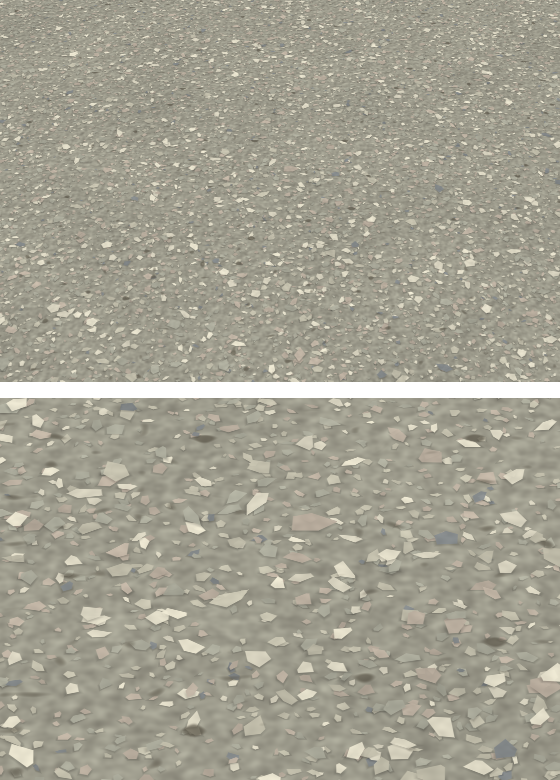
Top, the full canvas; bottom, a detail of the centre.
Reproduce this texture procedurally as a Shadertoy shader.

```glsl
// Sunlit worn asphalt seen at a slant: angular stone chips set in grey binder.
// The canvas is projected onto a ground plane, then gradient noise gives the
// rough binder and jittered cells of cut polygons give the chips, fine to coarse.

const float TAU = 6.2831853;
const float HORIZON = 2.4;       // in canvas heights
const float FORESHORTEN = 3.0;
const float CHIP_DENSITY = 84.0;

const vec3 BINDER_DARK = vec3(0.53, 0.52, 0.47);
const vec3 BINDER_LIGHT = vec3(0.69, 0.685, 0.62);
const vec3 STONE_GREY = vec3(0.67, 0.67, 0.61);
const vec3 STONE_PINK = vec3(0.74, 0.69, 0.63);
const vec3 STONE_SAND = vec3(0.77, 0.755, 0.68);
const vec3 STONE_CREAM = vec3(0.89, 0.87, 0.79);
const vec3 STONE_BLUE = vec3(0.50, 0.52, 0.53);
const vec3 PIT = vec3(0.36, 0.34, 0.29);

float hash(vec2 p) {
    vec3 q = fract(p.xyx * 0.1031);
    q += dot(q, q.yzx + 33.33);
    return fract((q.x + q.y) * q.z);
}

vec2 direction(float angle) {
    return vec2(cos(angle), sin(angle));
}

float cornerSlope(vec2 cell, vec2 offset) {
    return dot(direction(TAU * hash(cell)), offset);
}

float gradientNoise(vec2 p) {
    vec2 i = floor(p), f = p - i;
    vec2 u = f * f * f * (f * (f * 6.0 - 15.0) + 10.0);
    vec2 e = vec2(1.0, 0.0);
    float low = mix(cornerSlope(i, f), cornerSlope(i + e, f - e), u.x);
    float high = mix(cornerSlope(i + e.yx, f - e.yx), cornerSlope(i + e.xx, f - e.xx), u.x);
    return mix(low, high, u.y);
}

// Signed distance to an irregular five-sided stone.
float chipDistance(vec2 p, float radius, float seed) {
    vec2 axis = direction(TAU * hash(vec2(seed * 91.0, 7.0)));
    float slimness = mix(1.0, 2.1, hash(vec2(seed * 57.0, 3.0)));
    p = vec2(dot(p, axis), dot(p, vec2(-axis.y, axis.x)) * slimness);
    float d = -radius;
    for (int i = 0; i < 5; i++) {
        float k = float(i);
        float angle = TAU * (k + 0.6 * hash(vec2(seed * 83.0, k))) / 5.0;
        float reach = radius * mix(0.6, 1.1, hash(vec2(k + 9.0, seed * 71.0)));
        d = max(d, dot(p, direction(angle)) - reach);
    }
    return d / sqrt(slimness);
}

vec3 stoneColor(float pick, float creamShare) {
    if (pick < creamShare) return STONE_CREAM;
    float rest = (pick - creamShare) / (1.0 - creamShare);
    if (rest < 0.05) return STONE_BLUE;
    if (rest < 0.38) return STONE_PINK;
    return rest < 0.70 ? STONE_SAND : STONE_GREY;
}

// Lays one chip in a share of the cells, each with a thin shadow below it.
vec3 scatterChips(vec3 color, vec2 p, float share, float radius, float creamShare, float blur, float seed) {
    vec2 home = floor(p);
    for (int y = -1; y <= 1; y++)
    for (int x = -1; x <= 1; x++) {
        vec2 cell = home + vec2(x, y);
        vec2 key = cell + seed;
        if (hash(key) > share) continue;
        vec2 jitter = vec2(hash(key + 31.7), hash(key + 67.3));
        vec2 q = p - cell - jitter;
        if (dot(q, q) > 1.0) continue;
        float id = hash(key + 113.1);
        float size = radius * mix(0.6, 1.3, pow(hash(key + 151.9), 1.5));
        float d = chipDistance(q, size, id);
        float cover = 1.0 - smoothstep(-blur, blur, d);
        float rim = 1.0 - smoothstep(0.0, 0.14 + blur, d);
        float below = smoothstep(0.1, -0.3, q.y);
        color *= 1.0 - 0.16 * rim * below;
        float tint = 0.94 + 0.12 * hash(key + 211.3);
        color = mix(color, stoneColor(hash(key + 179.5), creamShare) * tint, cover * 0.92);
    }
    return color;
}

// Mottled binder with slope lighting from the upper left.
vec3 binderColor(vec2 p) {
    float mottle = 0.5 * gradientNoise(p * 0.7) + 0.45 * gradientNoise(p * 1.7 + 19.0);
    float grain = gradientNoise(p * 2.8 + 43.0);
    vec2 toLight = vec2(-0.18, 0.22);
    float slope = gradientNoise(p * 1.3) - gradientNoise((p + toLight) * 1.3);
    float tone = 0.52 + 0.6 * mottle + 0.35 * grain + 0.55 * slope;
    return mix(BINDER_DARK, BINDER_LIGHT, clamp(tone, -0.15, 1.2));
}

void mainImage(out vec4 fragColor, in vec2 fragCoord) {
    // Ground projection
    vec2 view = fragCoord / iResolution.y;
    float depth = HORIZON - view.y;
    float center = 0.5 * iResolution.x / iResolution.y;
    vec2 ground = CHIP_DENSITY * vec2(view.x - center, FORESHORTEN) / depth + 300.0;
    float blur = 0.8 * CHIP_DENSITY / (depth * iResolution.y);

    // Binder, then chips from fine to coarse
    vec3 color = binderColor(ground);
    color = scatterChips(color, ground * 1.8, 0.42, 0.38, 0.10, blur * 1.8, 17.0);
    color = scatterChips(color, ground * 1.2 + 5.0, 0.30, 0.42, 0.22, blur * 1.2, 59.0);
    color = scatterChips(color, ground * 0.9 + 11.0, 0.22, 0.46, 0.42, blur * 0.9, 97.0);

    // Sparse dark pits and broad wear
    float pit = smoothstep(0.40, 0.58, gradientNoise(ground * vec2(0.8, 1.0) + 77.0));
    color = mix(color, PIT, 0.7 * pit);
    color *= 1.0 + 0.05 * gradientNoise(ground * 0.09) + 0.07 * gradientNoise(ground * 2.3 + 7.0);
    fragColor = vec4(color, 1.0);
}
```
